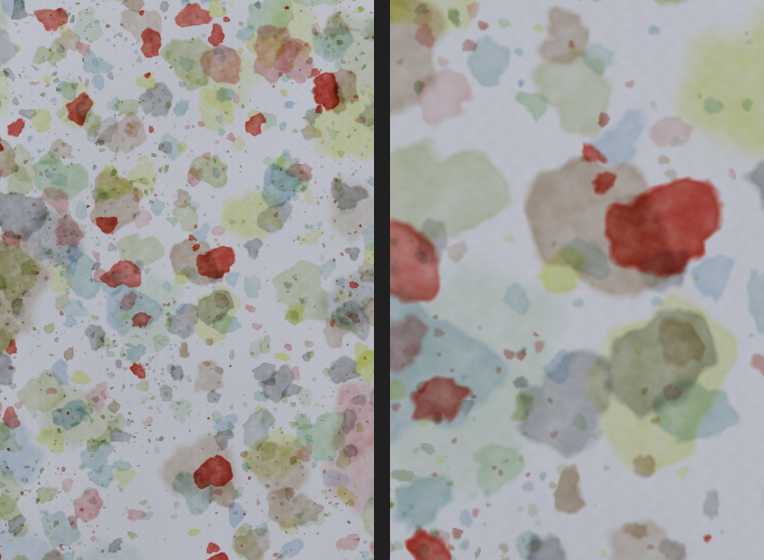
Left: the whole. Right: its middle third, enlarged.
Reproduce this texture procedurally as a Shadertoy shader.

```glsl
// Watercolour blots, washes and spatter on pale paper.
// Each layer scatters ragged discs over jittered cells and multiplies their
// ink into the paper; layered sines roughen edges and granulate the pigment.

const vec3 PAPER = vec3(0.725, 0.735, 0.768);
const vec3 RED_INK = vec3(0.80, 0.25, 0.20);
const vec3 LEAF_INK = vec3(0.56, 0.65, 0.47);
const float TAU = 6.2831853;

vec4 hash4(vec2 p) {
    vec4 q = fract(p.xyxy * vec4(0.1031, 0.1030, 0.0973, 0.1099));
    q += dot(q, q.wzxy + 33.33);
    return fract((q.xxyz + q.yzzw) * q.zywx);
}

// Turned and folded sine octaves, roughly -1 to 1
float sineNoise(vec2 p) {
    const mat2 TURN = mat2(1.52, 1.17, -1.17, 1.52);
    float sum = 0.0, amp = 0.5;
    for (int i = 0; i < 5; i++) {
        sum += amp * sin(p.x + 1.4 * sin(p.y + float(i)));
        p = TURN * p + vec2(2.7, 5.1);
        amp *= 0.56;
    }
    return sum;
}

// Transmittance of the thin inks
vec3 washInk(float pick) {
    const vec3 INKS[8] = vec3[8](
        vec3(0.74, 0.85, 0.84), vec3(0.92, 0.94, 0.62),
        vec3(0.90, 0.68, 0.66), vec3(0.70, 0.70, 0.70),
        vec3(0.80, 0.89, 0.76), vec3(0.71, 0.81, 0.88),
        vec3(0.79, 0.70, 0.60), vec3(0.80, 0.83, 0.63));
    return INKS[int(min(pick * 8.0, 7.0))];
}

// Lobed radius factor around a blot
float outline(float angle, float phase) {
    return 1.0 + 0.15 * sin(2.0 * angle + phase)
               + 0.10 * sin(3.0 * angle - 2.3 * phase)
               + 0.06 * sin(7.0 * angle + 4.1 * phase);
}

// One layer: radii are in cells, softness in canvas heights.
// Blots picked below accentShare use the accent ink.
vec3 blots(vec3 col, vec2 p, float cells, float seed, float density, vec2 radii,
           float softness, float opacity, float rim, float grain,
           vec3 accent, float accentShare) {
    vec2 g = p * cells + seed * 3.7;
    float edge = max(softness, 0.8 / iResolution.y);
    for (int j = -1; j <= 1; j++)
    for (int i = -1; i <= 1; i++) {
        vec2 cell = floor(g) + vec2(i, j);
        vec4 place = hash4(cell + seed * 17.3 + 50.0);
        if (place.x > density) continue;
        vec4 kind = hash4(cell + seed * 29.1 + 191.0);
        vec2 q = g - cell - 0.1 - 0.8 * place.zw;
        float radius = mix(radii.x, radii.y, kind.x * kind.x);
        float d = length(q) - radius * outline(atan(q.y, q.x), kind.y * TAU);
        d /= cells;
        float body = 1.0 - smoothstep(-edge, edge, d);
        float dryLine = rim * exp(-abs(d + 0.002) / 0.0022);
        float pigment = 0.82 + 0.32 * grain + dryLine;
        float load = opacity * mix(0.5, 1.1, kind.w);
        vec3 ink = place.y < accentShare ? accent : washInk(kind.z);
        col *= pow(ink, vec3(max(body * pigment * load, 0.0)));
    }
    return col;
}

void mainImage(out vec4 fragColor, in vec2 fragCoord) {
    vec2 uv = fragCoord / iResolution.y;
    vec2 wobble = vec2(sineNoise(uv * 42.0), sineNoise(uv * 42.0 + 19.0));
    vec2 p = uv + 0.0075 * wobble;
    float grain = 0.6 * sineNoise(uv * 60.0 + 8.0) + 0.6 * sineNoise(uv * 190.0);
    float drift = sineNoise(uv * 9.0 + 3.0);

    // Paper with faint tooth and uneven light
    vec3 col = PAPER * (1.0 + 0.012 * sineNoise(uv * 420.0) + 0.015 * drift);
    col *= 0.97 + 0.04 * uv.y;

    // Broad soft washes, then crisper blots of falling size
    col = blots(col, p, 6.0, 1.0, 0.80, vec2(0.28, 0.58), 0.013, 0.65, 0.0, grain, RED_INK, 0.0);
    col = blots(col, p, 10.0, 2.0, 0.62, vec2(0.20, 0.50), 0.004, 0.85, 0.18, grain, RED_INK, 0.0);
    col = blots(col, p, 14.0, 3.0, 0.60, vec2(0.18, 0.48), 0.003, 0.80, 0.20, grain, RED_INK, 0.0);
    col = blots(col, p, 23.0, 4.0, 0.50, vec2(0.14, 0.42), 0.002, 0.75, 0.18, grain, RED_INK, 0.05);

    // Sparse strong red blots
    col = blots(col, p, 7.5, 5.0, 0.27, vec2(0.17, 0.29), 0.0025, 0.95, 0.22, grain, RED_INK, 1.0);

    // Round spatter drops
    vec2 q = uv + 0.001 * wobble;
    col = blots(col, q, 42.0, 6.0, 0.22, vec2(0.08, 0.32), 0.0014, 0.85, 0.10, grain, RED_INK, 0.07);

    // Fine speckles gathered in drifts of brown-red and leaf green
    float warmDrift = smoothstep(0.05, 0.75, sineNoise(uv * 13.0 + 31.0));
    float leafDrift = smoothstep(0.15, 0.80, sineNoise(uv * vec2(9.0, 15.0) + 57.0));
    col = blots(col, q, 95.0, 7.0, 0.05 + 0.35 * warmDrift, vec2(0.10, 0.38), 0.0012,
                0.75, 0.0, grain, vec3(0.74, 0.48, 0.42), 0.25);
    col = blots(col, p, 80.0, 8.0, 0.45 * leafDrift, vec2(0.12, 0.45), 0.0013,
                0.75, 0.0, grain, LEAF_INK, 0.45);

    fragColor = vec4(clamp(col, 0.0, 1.0), 1.0);
}
```
